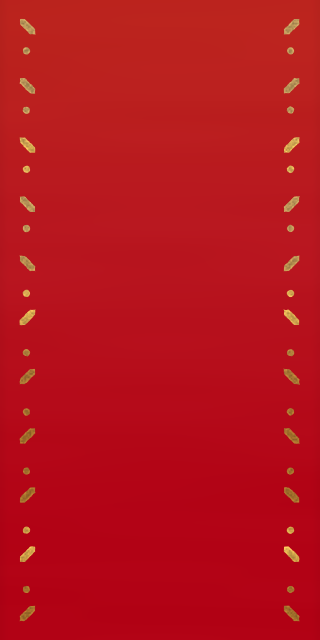
Reproduce this background procedurally as a WebGL 1 fragment shader.

```glsl
precision highp float;
// A red vertical gradient with a column of gold ornaments along each side.
// Slanted pointed bars and dots repeat at an even pitch; the bars mirror
// across the sides and flip below the middle. Hash noise gives the foil grain.

uniform vec2 u_resolution;

float hash(vec2 p) {
  return fract(sin(dot(p, vec2(127.1, 311.7))) * 43758.5453);
}

float noise(vec2 p) {
  vec2 i = floor(p), f = fract(p);
  f = f * f * (3.0 - 2.0 * f);
  return mix(mix(hash(i), hash(i + vec2(1.0, 0.0)), f.x),
             mix(hash(i + vec2(0.0, 1.0)), hash(i + 1.0), f.x), f.y);
}

// Signed offset from the nearest repeat of the ornament pitch
float repeatY(float y, float start) {
  return mod(y - start + 0.0925, 0.185) - 0.0925;
}

// Diagonal bar with square-cut pointed tips
float barDistance(vec2 q) {
  float tips = max(abs(q.x), abs(q.y)) - 0.0238;
  float sides = abs(q.x - q.y) * 0.7071 - 0.0112;
  return max(tips, sides);
}

float glint(float y, float center) {
  float d = (y - center) / 0.075;
  return exp(-d * d);
}

void main() {
  // Width is one unit, height two; y runs downward from the top
  vec2 uv = gl_FragCoord.xy / u_resolution;
  vec2 p = vec2(uv.x, 2.0 - 2.0 * uv.y);
  float pixel = max(1.0 / u_resolution.x, 2.0 / u_resolution.y);

  // Red ground with faint wide bands and slightly shaded edges
  vec3 color = mix(vec3(0.735, 0.140, 0.118), vec3(0.722, 0.086, 0.122),
                   smoothstep(0.0, 0.85, p.y));
  color = mix(color, vec3(0.698, 0.008, 0.082), smoothstep(0.65, 1.75, p.y));
  color += 0.010 * (noise(p * vec2(2.0, 14.0)) - 0.5);
  color *= 1.0 - 0.03 * smoothstep(0.47, 0.5, abs(p.x - 0.5));

  // Place the ornaments in the two columns
  float right = step(0.5, p.x);
  float lower = step(0.87, p.y);
  float x = p.x - 0.8255 * right;
  vec2 bar = vec2(x - 0.0859, repeatY(p.y, mix(0.0833, 0.992, lower)));
  vec2 dot0 = vec2(x - 0.0825, repeatY(p.y, mix(0.159, 0.917, lower)));
  bar.x *= (1.0 - 2.0 * right) * (1.0 - 2.0 * lower);
  float d = min(barDistance(bar), length(dot0) - 0.0112);

  // Gold foil: pale above, browner below, with bright stretches and grain
  float shine = glint(p.y, 0.49) + glint(p.y, 0.955) + glint(p.y, 1.70);
  vec3 gold = mix(vec3(0.77, 0.62, 0.37), vec3(0.67, 0.46, 0.18),
                  smoothstep(0.6, 1.4, p.y));
  gold = mix(gold, vec3(0.91, 0.73, 0.34), min(shine, 1.0));
  float grain = noise(p * 190.0);
  gold *= 0.86 + 0.28 * grain;
  gold *= 1.0 - 0.10 * smoothstep(0.003, 0.007, -d);

  // Slightly worn edge
  d += 0.002 * (noise(p * 150.0 + 7.0) - 0.5);
  color = mix(color, gold, 1.0 - smoothstep(-0.6 * pixel, 0.6 * pixel, d));

  gl_FragColor = vec4(color, 1.0);
}
```
